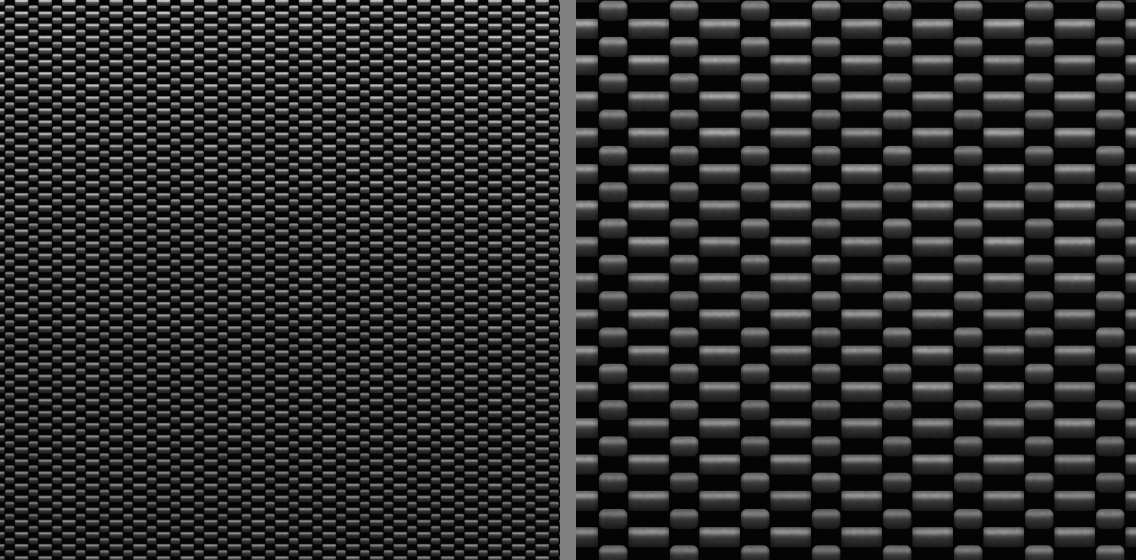
Left: the whole. Right: its middle third, enlarged.
Give the GLSL for this texture, as a Shadertoy shader.

```glsl
#define COLUMNS 23.66
#define ROWS 46.27
#define WIDE_CENTRE 0.91
#define NARROW_CENTRE 0.41
#define WIDE_WIDTH 0.57
#define NARROW_WIDTH 0.40
#define BAR_HEIGHT 0.55
#define PEAK_ROW 0.08
#define GAP_COLOUR vec3(0.016)
#define WEAR 0.12
#define GRAIN 0.08

float hash(vec2 p) {
    return fract(sin(dot(p, vec2(127.1, 311.7))) * 43758.5453);
}

float roundedBox(vec2 p, vec2 halfSize, float radius) {
    vec2 q = abs(p) - halfSize + radius;
    return length(max(q, 0.0)) + min(max(q.x, q.y), 0.0) - radius;
}

// Brightness of one column of bars; p counts columns across and rows down
float strand(vec2 p, vec2 centre, float width, float radius, float gloss, float pixel) {
    vec2 q = p - centre + 0.5;
    vec2 cell = floor(q);
    vec2 local = fract(q) - 0.5;
    float aspect = ROWS / COLUMNS;
    vec2 halfSize = 0.5 * vec2(width * aspect, BAR_HEIGHT);
    float d = roundedBox(local * vec2(aspect, 1.0), halfSize, radius);
    float cover = 1.0 - smoothstep(-0.7 * pixel, 0.7 * pixel, d);

    // Body darkens downward below a thin highlight
    float t = clamp(local.y / BAR_HEIGHT + 0.5, 0.0, 1.0);
    float ridge = (t - 0.25) / 0.17;
    float shade = mix(0.34, 0.09, t) + gloss * exp(-ridge * ridge);

    // Ends turn slightly away from the light
    float across = abs(local.x) / (0.5 * width);
    shade *= 1.0 - 0.25 * smoothstep(0.7, 1.0, across);
    shade *= 1.0 + WEAR * (hash(cell + 37.0 * radius) - 0.5);
    return cover * shade;
}

void mainImage(out vec4 fragColor, in vec2 fragCoord) {
    vec2 uv = fragCoord / iResolution.xy;
    vec2 p = vec2(uv.x * COLUMNS, (1.0 - uv.y) * ROWS);
    float pixel = ROWS / iResolution.y;

    // Wide and narrow strands alternate, half a row apart
    float barRow = PEAK_ROW + 0.25 * BAR_HEIGHT;
    float wide = strand(p, vec2(WIDE_CENTRE, barRow), WIDE_WIDTH, 0.05, 0.30, pixel);
    float narrow = strand(p, vec2(NARROW_CENTRE, barRow + 0.5), NARROW_WIDTH, 0.17, 0.21, pixel);
    float weave = max(wide, narrow);

    // Light falls from the top edge, with fine grain on the fibres
    float light = mix(0.86, 1.36, uv.y * uv.y);
    float grain = 1.0 + GRAIN * (hash(floor(uv * 400.0)) - 0.5);
    fragColor = vec4(GAP_COLOUR + vec3(weave * light * grain), 1.0);
}
```
